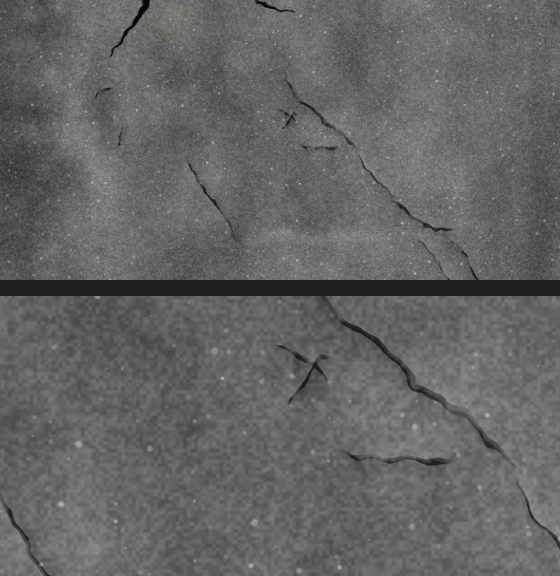
Top, the full canvas; bottom, a detail of the centre.
Write a Shadertoy shader that draws this texture.

```glsl
// Dark grey weathered slate with cracks, chipped ridges, mottling and pale specks.

float hash(vec2 p) {
    vec3 q = fract(p.xyx * 0.1031);
    q += dot(q, q.yzx + 33.33);
    return fract((q.x + q.y) * q.z);
}

float noise(vec2 p) {
    vec2 i = floor(p), f = fract(p);
    f = f * f * (3.0 - 2.0 * f);
    return mix(mix(hash(i), hash(i + vec2(1, 0)), f.x),
               mix(hash(i + vec2(0, 1)), hash(i + vec2(1, 1)), f.x), f.y);
}

float fbm(vec2 p) {
    float sum = 0.0, amp = 0.5;
    for (int i = 0; i < 5; i++) {
        sum += amp * noise(p);
        p = mat2(1.6, 1.2, -1.2, 1.6) * p + 17.3;
        amp *= 0.5;
    }
    return sum / 0.97;
}

// x: position along the bent line from a to b, y: signed distance from it
vec2 along(vec2 p, vec2 a, vec2 b, float bend) {
    float len = length(b - a);
    vec2 t = (b - a) / len, q = p - a;
    float h = dot(q, t) / len;
    return vec2(h, dot(q, vec2(-t.y, t.x)) - bend * 4.0 * h * (1.0 - h));
}

// Open black gap that widens from a to b
float crack(vec2 p, vec2 a, vec2 b, float bend, float width) {
    vec2 l = along(p, a, b, bend);
    float aa = 1.2 / iResolution.y;
    float w = width * sqrt(clamp(l.x, 0.0, 1.0)) * (0.5 + noise(vec2(l.x * 7.0, 3.0)));
    return (1.0 - smoothstep(w - aa, w + aa, abs(l.y)))
         * smoothstep(0.0, 0.06, l.x) * smoothstep(1.0, 0.9, l.x);
}

// Chipped edge: thin dark line, soft shadow on its right, lit rim on its left
float ridge(vec2 p, vec2 a, vec2 b, float bend, float width, float soft) {
    vec2 l = along(p, a, b, bend);
    float aa = 1.5 / iResolution.y;
    float taper = smoothstep(0.0, 0.2, l.x) * smoothstep(1.0, 0.85, l.x);
    float broken = smoothstep(0.15, 0.7, noise(vec2(l.x * 8.0, a.x * 50.0)));
    float line = 1.0 - smoothstep(width * taper, width * taper + aa, abs(l.y));
    float shade = smoothstep(aa, -aa, l.y) * exp(min(l.y, 0.0) / soft);
    float rim = smoothstep(-aa, aa, l.y) * exp(-max(l.y, 0.0) / 0.009);
    return taper * (line * (0.06 + 0.2 * broken) + 0.09 * shade - 0.05 * rim);
}

// Pale mineral dots scattered over a jittered grid
float specks(vec2 p, float cells, float radius) {
    vec2 id = floor(p * cells);
    vec2 centre = (id + 0.2 + 0.6 * vec2(hash(id + 5.1), hash(id + 71.7))) / cells;
    float r = radius * (0.5 + hash(id + 33.0));
    float dot_ = 1.0 - smoothstep(r * 0.4, r + 0.8 / iResolution.y, length(p - centre));
    return dot_ * step(0.78, hash(id + 9.0)) * (0.3 + 0.7 * hash(id + 13.0));
}

void mainImage(out vec4 fragColor, in vec2 fragCoord) {
    vec2 p = fragCoord / iResolution.y;
    float cloud = fbm(p * 3.0 + 4.0);
    float blotch = fbm(p * 8.0 + 21.0);

    // Broad tone: mottling, vertical stains and darker sides
    float tone = 0.415 + 0.17 * (cloud - 0.5) + 0.16 * (blotch - 0.5);
    tone += 0.10 * (fbm(p * vec2(14.0, 3.0) + 40.0) - 0.5);
    float x = p.x + 0.5 * (cloud - 0.5) + 0.25 * (blotch - 0.5);
    tone -= (0.09 + 0.07 * p.y) * smoothstep(0.48, 0.02, x);
    tone -= (0.10 - 0.05 * p.y) * smoothstep(1.65, 2.05, x);
    tone -= 0.04 * smoothstep(0.25, 0.0, length((p - vec2(1.2, 0.35)) * vec2(0.8, 1.0)));

    // Pale dusty band near the bottom and a worn patch by the crack
    float band = (p.y - 0.15 - 0.06 * (blotch - 0.5)) / 0.025;
    tone += 0.07 * exp(-band * band) * smoothstep(0.8, 0.95, p.x) * smoothstep(1.45, 1.25, p.x);
    float worn = smoothstep(0.13, 0.0, length(p - vec2(0.6, 0.93)) + 0.1 * (blotch - 0.5));
    tone += 0.06 * worn;

    // Ragged coordinates for every broken edge
    vec2 w = p + 0.045 * (vec2(fbm(p * 9.0), fbm(p * 9.0 + 50.0)) - 0.5);
    w += 0.012 * (vec2(noise(p * 45.0), noise(p * 45.0 + 30.0)) - 0.5);

    // Long diagonal ridge, running down to the right
    float relief = ridge(w, vec2(1.01, 0.75), vec2(1.30, 0.46), -0.025, 0.003, 0.025);
    relief += ridge(w, vec2(1.27, 0.47), vec2(1.45, 0.27), -0.012, 0.001, 0.035);
    relief += ridge(w, vec2(1.40, 0.30), vec2(1.63, 0.18), -0.035, 0.003, 0.025);
    relief += ridge(w, vec2(1.58, 0.17), vec2(1.74, -0.04), 0.01, 0.001, 0.04);
    relief += ridge(w, vec2(1.48, 0.16), vec2(1.61, -0.02), 0.01, 0.001, 0.02);

    // Left ridge, shaded on its upper right
    relief += ridge(w, vec2(0.87, 0.07), vec2(0.64, 0.45), -0.015, 0.002, 0.018);
    relief += ridge(w, vec2(0.43, 0.47), vec2(0.43, 0.55), 0.01, 0.001, 0.015);
    relief += ridge(w, vec2(0.34, 0.65), vec2(0.41, 0.68), 0.015, 0.001, 0.015);

    // Small flakes beside the diagonal ridge
    relief += ridge(w, vec2(0.99, 0.62), vec2(1.06, 0.56), 0.01, 0.002, 0.012);
    relief += ridge(w, vec2(1.07, 0.49), vec2(1.21, 0.48), -0.02, 0.002, 0.015);
    relief += ridge(w, vec2(1.01, 0.54), vec2(1.07, 0.60), 0.008, 0.001, 0.01);
    tone -= relief;

    // Fine grain and specks
    tone += 0.11 * (noise(p * 230.0) - 0.5) + 0.06 * (noise(p * 100.0 + 9.0) - 0.5);
    tone += 0.25 * specks(p, 22.0, 0.0035) + 0.14 * specks(p + 3.7, 48.0, 0.0025);

    // Open cracks at the top edge
    float gap = crack(w, vec2(0.39, 0.79), vec2(0.54, 1.05), -0.012, 0.010);
    gap = max(gap, crack(w, vec2(1.05, 0.955), vec2(0.90, 0.99), -0.008, 0.006));
    tone = mix(max(tone, 0.12), 0.03, gap);

    // Cool shadows, faint warmth on the worn patch
    vec3 tint = vec3(-0.002, -0.001, 0.006) * smoothstep(0.42, 0.25, tone);
    fragColor = vec4(tone + tint + vec3(0.012, 0.004, -0.012) * worn, 1.0);
}
```
